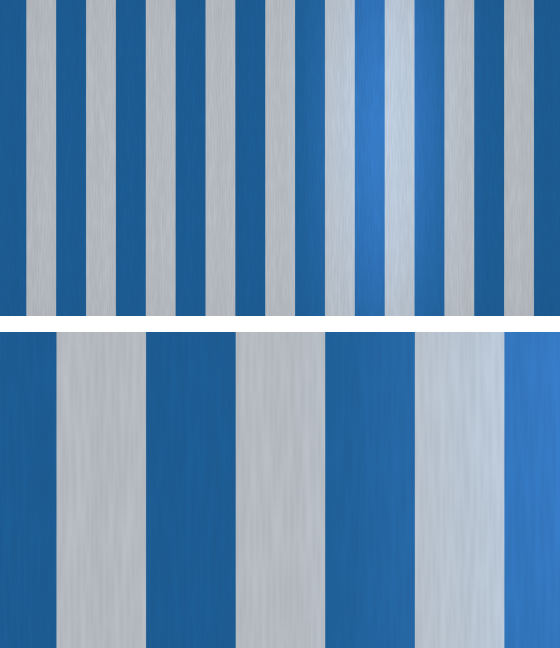
Top, the full canvas; bottom, a detail of the centre.
Write a Shadertoy shader that draws this pattern.

```glsl
// Upright blue and pale grey stripes of equal width, brushed with a fine
// vertical grain and lit by a tall soft glow right of the centre.
// Stripes are a folded distance; the grain is stretched cellular noise.

// Lengths are in units of the canvas height
const float STRIPE_PERIOD = 0.1890;
const float PALE_START    = 0.0833;  // left edge of the first pale stripe
const float PALE_SHARE    = 0.5;     // pale part of each period
const float EDGE_PIXELS   = 0.7;

const vec3 BLUE      = vec3(0.112, 0.360, 0.575);
const vec3 PALE      = vec3(0.710, 0.728, 0.752);
const vec3 BLUE_GLOW = vec3(0.105, 0.125, 0.205);
const vec3 PALE_GLOW = vec3(0.030, 0.075, 0.120);

const vec2 GLOW_CENTRE = vec2(0.684, 0.607);  // fraction of the canvas
const vec2 GLOW_SPREAD = vec2(0.140, 0.520);

const vec2  GRAIN_CELLS  = vec2(190.0, 13.0); // cells per unit height
const float GRAIN_AMOUNT = 0.055;
const float WAVE_AMOUNT  = 0.006;
const float VIGNETTE     = 0.03;

vec2 hash22(vec2 p) {
    vec3 q = fract(p.xyx * vec3(0.1031, 0.1030, 0.0973));
    q += dot(q, q.yzx + 33.33);
    return fract((q.xx + q.yz) * q.zy);
}

// Distance to the nearest scattered point
float cellular(vec2 p) {
    vec2 cell = floor(p);
    float nearest = 4.0;
    for (int j = -1; j <= 1; j++) {
        for (int i = -1; i <= 1; i++) {
            vec2 neighbour = cell + vec2(i, j);
            vec2 offset = neighbour + hash22(neighbour) - p;
            nearest = min(nearest, dot(offset, offset));
        }
    }
    return sqrt(nearest);
}

// Coverage of the pale stripes, with smoothed edges
float paleStripe(float x, float softness) {
    float fromCentre = (x - PALE_START) / STRIPE_PERIOD - 0.5 * PALE_SHARE;
    float d = abs(fract(fromCentre + 0.5) - 0.5) - 0.5 * PALE_SHARE;
    return 1.0 - smoothstep(-softness, softness, d * STRIPE_PERIOD);
}

// Slow drift of tone along the brush strokes
float brushWaves(vec2 p) {
    float bend = 0.4 * sin(5.0 * p.y + 3.0 * p.x);
    return sin(97.0 * p.x + bend) + 0.6 * sin(211.0 * p.x - 2.0 * bend + 4.0 * p.y);
}

void mainImage(out vec4 fragColor, in vec2 fragCoord) {
    vec2 uv = fragCoord / iResolution.xy;
    vec2 p = fragCoord / iResolution.y;
    float aspect = iResolution.x / iResolution.y;

    // Glow, taller than wide
    vec2 g = (p - GLOW_CENTRE * vec2(aspect, 1.0)) / GLOW_SPREAD;
    float glow = exp(-0.5 * dot(g, g));

    // Stripes under the glow
    float pale = paleStripe(p.x, EDGE_PIXELS / iResolution.y);
    vec3 color = mix(BLUE + BLUE_GLOW * glow, PALE + PALE_GLOW * glow, pale);

    // Fine grain and brush waves
    float grain = cellular(p * GRAIN_CELLS) - 0.48;
    color *= 1.0 + GRAIN_AMOUNT * grain + WAVE_AMOUNT * brushWaves(p);

    // Slight darkening toward the corners
    vec2 c = 2.0 * uv - 1.0;
    color *= 1.0 - VIGNETTE * 0.5 * dot(c * c, c * c);

    fragColor = vec4(color, 1.0);
}
```
